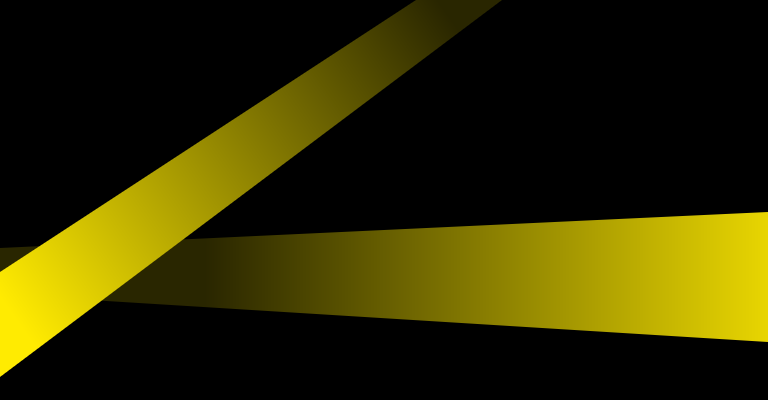
A Shadertoy shader for this background:

```glsl
// Two tapering yellow light beams crossing on a black background.

// Signed distance to the line a-b, positive on its left side.
float sideOf(vec2 p, vec2 a, vec2 b) {
    vec2 d = normalize(b - a);
    return d.x * (p.y - a.y) - d.y * (p.x - a.x);
}

// Smooth coverage of the area between a lower and an upper edge.
float beamMask(vec2 p, vec2 lowA, vec2 lowB, vec2 highA, vec2 highB) {
    float inside = min(sideOf(p, lowA, lowB), -sideOf(p, highA, highB));
    return clamp(inside * iResolution.y + 0.5, 0.0, 1.0);
}

void mainImage(out vec4 fragColor, in vec2 fragCoord) {
    // Canvas units: height 1, width 1.92
    vec2 p = fragCoord / iResolution.xy * vec2(1.92, 1.0);
    vec3 yellow = vec3(1.0, 0.92, 0.005);
    vec3 color = vec3(0.0);

    // Level beam, widening and brightening to the right
    float level = beamMask(p, vec2(0.0, 0.264), vec2(1.92, 0.145),
                              vec2(0.0, 0.380), vec2(1.92, 0.470));
    float levelLight = mix(0.16, 0.91, clamp((p.x - 0.51) / 1.41, 0.0, 1.0));
    color = mix(color, yellow * levelLight, level);

    // Diagonal beam in front, fading along its axis to the upper right
    float diagonal = beamMask(p, vec2(0.0, 0.0575), vec2(1.255, 1.0),
                                 vec2(0.0, 0.320), vec2(1.040, 1.0));
    vec2 start = vec2(0.0, 0.1875);
    vec2 axis = vec2(1.1475, 0.8125);
    float along = dot(p - start, axis) / dot(axis, axis);
    float diagonalLight = mix(1.0, 0.16, clamp((along - 0.03) / 0.94, 0.0, 1.0));
    color = mix(color, yellow * diagonalLight, diagonal);

    fragColor = vec4(color, 1.0);
}
```
